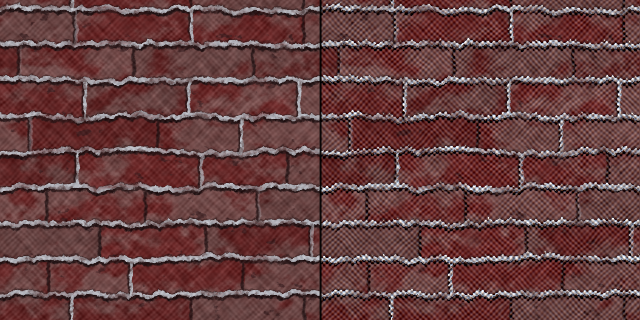
This texture is drawn by a WebGL 1 fragment shader. Its source:

```glsl
precision highp float;
// Weathered red brick wall shown in two panels: nine courses, three bricks
// per course. The left panel is softly hatched, the right one is strongly
// cross-hatched. Joints are jittered grid lines roughened by gradient noise.
uniform vec2 u_resolution;

const float COURSES = 9.0;
const float BRICKS = 3.0;
const float TOP_OFFSET = 0.031;      // first bed joint below the top edge
const float BOND_PHASE = 0.85;
const float JOINT_JITTER = 0.34;
const float BED_HALF = 0.0066;       // half widths, in canvas heights
const float HEAD_HALF = 0.0046;
const float SHADOW_HALF = 0.0065;
const float HATCH_PERIOD = 0.0125;
const float FRINGE = 0.55;           // hatch phase shift between channels
const float DIVIDER_HALF = 0.0030;
const vec3 RED = vec3(0.40, 0.155, 0.155);
const vec3 DUSTY = vec3(0.435, 0.285, 0.28);
const vec3 SHADOW = vec3(0.12, 0.065, 0.07);
const vec3 GRIT = vec3(0.48, 0.43, 0.44);
const vec3 MORTAR = vec3(0.72, 0.73, 0.76);

float hash(vec2 p) {
  return fract(sin(dot(p, vec2(127.1, 311.7))) * 43758.55);
}

float cornerSlope(vec2 cell, vec2 f, vec2 corner) {
  float a = 6.28318 * hash(cell + corner);
  return dot(vec2(cos(a), sin(a)), f - corner);
}

// Gradient noise, roughly -0.7 to 0.7
float noise(vec2 p) {
  vec2 i = floor(p), f = p - i;
  vec2 w = f * f * f * (f * (f * 6.0 - 15.0) + 10.0);
  float low = mix(cornerSlope(i, f, vec2(0.0)), cornerSlope(i, f, vec2(1.0, 0.0)), w.x);
  float high = mix(cornerSlope(i, f, vec2(0.0, 1.0)), cornerSlope(i, f, vec2(1.0)), w.x);
  return mix(low, high, w.y);
}

float fbm(vec2 p) {
  float sum = 0.0, gain = 1.0;
  for (int i = 0; i < 4; i++) {
    sum += gain * noise(p);
    p = p * 2.03 + 17.3;
    gain *= 0.5;
  }
  return sum;
}

float band(float d, float halfWidth, float soft) {
  return 1.0 - smoothstep(halfWidth - soft, halfWidth + soft, abs(d));
}

void main() {
  vec2 uv = gl_FragCoord.xy / u_resolution * vec2(2.0, 1.0);
  float pixel = 1.0 / u_resolution.y;
  float soft = max(pixel * 0.7, 0.0022);
  float crisp = step(1.0, uv.x);
  vec2 p = vec2(fract(uv.x), 1.0 - uv.y);

  // Two diagonal stroke sets, faded out when too fine to resolve
  vec2 diag = vec2(p.x + p.y, p.x - p.y) * 0.7071;
  float warp = 2.5 * noise(p * 19.0);
  vec3 shift = vec3(0.0, 0.5, 1.0) * FRINGE * crisp;
  float k = 6.28318 / HATCH_PERIOD;
  float visible = smoothstep(1.5, 2.5, HATCH_PERIOD / pixel);
  vec3 rising = visible * sin(diag.x * k + warp + shift);
  vec3 falling = visible * sin(diag.y * k - warp - shift);
  vec3 hatch = rising * (0.65 + 0.7 * noise(p * 14.0 + 3.0))
             + falling * (mix(0.35, 0.65, crisp) + 0.7 * noise(p * 14.0 + 41.0));

  // Bed joints: wobbling horizontal lines
  float v = (p.y - TOP_OFFSET) * COURSES;
  float line = floor(v + 0.5);
  v += 0.13 * noise(vec2(p.x * 6.0, line * 7.37))
     + 0.13 * noise(vec2(p.x * 31.0, line * 3.61 + 0.4))
     + 0.05 * fbm(p * 75.0) + 0.022 * crisp * hatch.g;
  float row = mod(floor(v), COURSES);
  float bed = (v - line) / COURSES;

  // Head joints: half-brick bond with a random shift per joint
  float u = p.x * BRICKS - BOND_PHASE - 0.5 * row - 0.22 * (hash(vec2(row, 8.0)) - 0.5);
  float joint = floor(u + 0.5);
  vec2 jointId = vec2(joint, row);
  float head = u - joint - JOINT_JITTER * (hash(jointId) - 0.5);
  vec2 brickId = vec2(joint + step(0.0, head), row);
  head = head / BRICKS + 0.007 * noise(vec2(p.y * 26.0, joint * 5.3 + row))
       + 0.004 * fbm(p * 60.0 + 9.0) + 0.002 * crisp * hatch.r;

  // Brick faces: dusty patches, diagonal scuffs and small dark chips
  float grain = fbm(p * vec2(34.0, 42.0));
  float dust = 0.9 * hash(brickId + 5.0) + 0.9 * fbm(p * vec2(7.0, 10.0));
  vec3 color = mix(RED, DUSTY, smoothstep(0.2, 0.75, dust + 0.25 * grain));
  color *= 0.97 + 0.14 * grain + 0.12 * (hash(brickId + 31.0) - 0.5);
  float scuff = noise(diag * vec2(12.0, 75.0)) + noise(diag * vec2(70.0, 14.0) + 8.0);
  color += 0.07 * scuff;
  float chip = smoothstep(0.42, 0.62, fbm(p * vec2(17.0, 23.0) + 60.0));
  color = mix(color, SHADOW * 1.7, 0.6 * chip);

  // Crevices lie below each bed joint and beside each head joint
  float patchy = smoothstep(-0.45, 0.25, noise(p * vec2(13.0, 20.0) + 70.0));
  float headStrength = smoothstep(0.2, 0.65, hash(jointId + 13.0));
  float crevice = band(bed - 0.0085, SHADOW_HALF, soft * 1.8) * mix(0.65, 0.95, patchy);
  crevice = max(crevice, 0.5 * band(bed + 0.0085, 0.003, soft * 1.5));
  crevice = max(crevice, 0.75 * band(head + 0.0045, 0.0048, soft * 1.5));
  color = mix(color, SHADOW, crevice);

  // Mortar: ragged grey grit under a bright, broken crest
  float ragged = 1.0 + 0.8 * noise(p * vec2(24.0, 30.0) + 22.0);
  float bedMortar = band(bed + 0.001, BED_HALF * ragged, soft) * mix(0.55, 1.0, patchy);
  float headMortar = band(head - 0.0015, HEAD_HALF * ragged, soft) * headStrength;
  float mortar = max(bedMortar, headMortar);
  float crest = smoothstep(-0.35, 0.3, fbm(p * 48.0 + 5.0) + 0.3 * patchy - 45.0 * bed * bedMortar);
  color = mix(color, mix(GRIT, MORTAR, crest), mortar * 0.95);
  color += 0.14 * mortar * crest * noise(p * 90.0);

  // Hatching, stronger and colour-fringed on the crisp panel
  float edge = max(mortar, crevice);
  color += hatch * mix(0.032, 0.095 + 0.13 * edge, crisp);

  // Dark divider between the panels
  color *= 1.0 - 0.95 * band(uv.x - 1.002, DIVIDER_HALF, pixel);
  gl_FragColor = vec4(clamp(color, 0.0, 1.0), 1.0);
}
```
